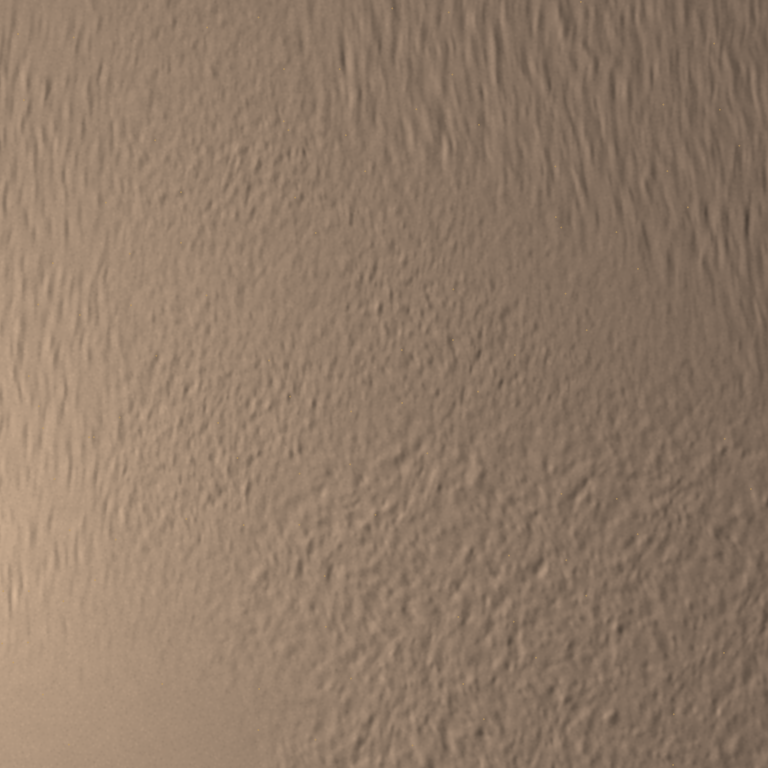
This texture is drawn by a three.js fragment shader. Its source:

```glsl
varying vec2 vUv;

const vec3 LIT_CLAY = vec3(0.765, 0.652, 0.545);
const vec3 SHADED_CLAY = vec3(0.395, 0.333, 0.287);
const vec3 SPECK_GOLD = vec3(0.78, 0.62, 0.36);

vec2 hash2(vec2 p) {
  vec2 q = vec2(dot(p, vec2(127.1, 311.7)), dot(p, vec2(269.5, 183.3)));
  return fract(sin(q) * 43758.545);
}

// Soft cellular bumps: each cell holds one raised or sunken mound
float mounds(vec2 p) {
  vec2 cell = floor(p);
  float height = 0.0;
  for (int j = -1; j <= 1; j++) {
    for (int i = -1; i <= 1; i++) {
      vec2 id = cell + vec2(float(i), float(j));
      vec2 toSeed = id + hash2(id) - p;
      float lift = hash2(id + 37.3).x - 0.5;
      height += lift * exp(-5.0 * dot(toSeed, toSeed));
    }
  }
  return height;
}

// Side-lit slope of the mounds; shadows are deeper than highlights
float relief(vec2 p, vec2 toLight, float shadowGain) {
  float slope = mounds(p - toLight) - mounds(p + toLight);
  return slope * (slope < 0.0 ? shadowGain : 1.0);
}

// Layered sines that bend the rows of features
vec2 bend(vec2 p, float amount) {
  vec2 wave = sin(p.yx * vec2(23.0, 29.0) + 1.7 * sin(p * 17.0));
  return p + amount * (wave + 0.5 * sin(p.yx * 61.0 + wave.yx * 2.0));
}

// Broad irregular patches from 0 to 1
float patches(vec2 p, float scale) {
  vec2 q = p * scale;
  float s = sin(q.x + 1.6 * sin(q.y * 0.8)) + sin(q.y * 1.3 - 1.2 * sin(q.x * 0.9 + 2.0));
  return smoothstep(-1.3, 1.3, s);
}

vec3 baseColor(vec2 uv) {
  float reach = length((uv - vec2(-0.04, 0.28)) * vec2(1.0, 0.6));
  return mix(SHADED_CLAY, LIT_CLAY, exp(-1.4 * reach));
}

float streakMask(vec2 uv, float patchiness) {
  float edge = uv.x * 0.75 + uv.y + 0.12 * (patchiness - 0.5);
  return smoothstep(1.08, 1.34, edge);
}

float lumpMask(vec2 uv, float patchiness) {
  float reach = length((uv - vec2(0.78, 0.17)) / vec2(0.45, 0.33));
  return 1.0 - smoothstep(0.7, 1.2, reach + 0.2 * (patchiness - 0.5));
}

float sparkle(vec2 uv, float count, float share) {
  vec2 p = uv * count;
  vec2 id = floor(p);
  vec2 seed = 0.3 + 0.4 * hash2(id);
  float dotShape = 1.0 - smoothstep(0.06, 0.3, length(fract(p) - seed));
  return dotShape * step(1.0 - share, hash2(id + 71.9).y);
}

void main() {
  vec2 uv = vUv;
  float patchiness = patches(uv, 13.0);
  float streaked = streakMask(uv, patchiness);
  float lumpy = lumpMask(uv, patchiness);
  float pitted = smoothstep(0.07, 0.32, uv.y + 0.1 * uv.x)
    * (1.0 - streaked) * (1.0 - lumpy) * mix(0.5, 1.0, patchiness);

  // Long, nearly upright furrows
  vec2 furrow = bend(uv, 0.0025) + vec2(uv.y * 0.06, 0.0);
  float streaks = relief(furrow * vec2(80.0, 21.0), vec2(0.25, 0.02), 1.4)
    + 0.7 * relief(furrow * vec2(135.0, 42.0) + 9.0, vec2(0.25, 0.04), 1.4);

  // Rounded, crinkled lumps
  vec2 crinkle = bend(uv, 0.004);
  float lumps = relief(crinkle * vec2(66.0, 48.0), vec2(0.24, -0.1), 1.25)
    + 0.8 * relief(crinkle * vec2(118.0, 84.0) + 5.0, vec2(0.26, -0.1), 1.25);

  // Short pits, longer toward the left edge
  vec2 pit = bend(uv, 0.0025) - vec2(uv.y * 0.05, 0.0);
  float shortPits = relief(pit * vec2(112.0, 64.0) + 3.0, vec2(0.27, -0.08), 1.7)
    + 0.5 * relief(pit * vec2(170.0, 95.0) + 13.0, vec2(0.27, -0.08), 1.5);
  float longPits = relief(pit * vec2(115.0, 32.0) + 7.0, vec2(0.27, 0.0), 1.7);
  float pits = mix(longPits, shortPits, smoothstep(0.06, 0.28, uv.x));

  float shade = 0.29 * streaked * streaks + 0.3 * lumpy * lumps + 0.25 * pitted * pits;
  float grain = 0.07 * mounds(uv * 250.0) + 0.04 * mounds(uv * 34.0 + 11.0);

  vec3 color = baseColor(uv) * (1.0 + shade + grain);
  color = mix(color, SPECK_GOLD, 0.5 * sparkle(uv, 150.0, 0.012));
  gl_FragColor = vec4(color, 1.0);
}
```
